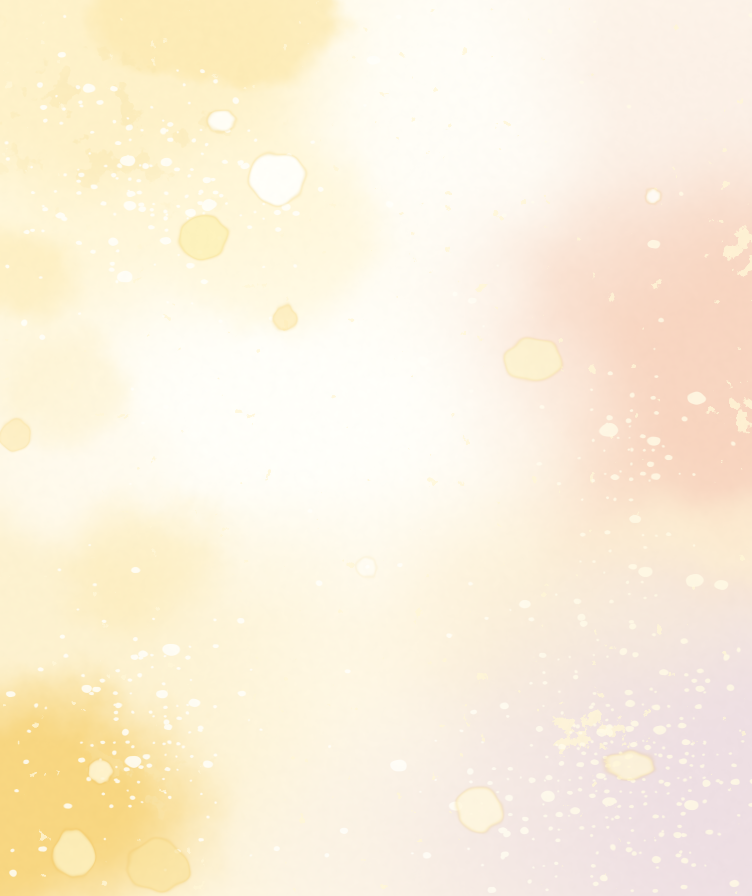
This background is drawn by a WebGL 1 fragment shader. Its source:

```glsl
precision highp float;
// Pale watercolour paper: soft elliptical washes of yellow, peach and lavender
// bleed around a white centre. Gradient noise bends their borders; hashed
// grids scatter paint specks, and a few larger drops carry a thin dried rim.
uniform vec2 u_resolution;

#define WARP 0.075
#define GRAIN 0.012
#define RIM 0.0018
#define SPECK_LAYERS 4
#define PAPER vec3(1.0, 0.982, 0.935)
#define WHITE vec3(1.0, 0.998, 0.98)
#define CREAM vec3(1.0, 0.965, 0.84)
#define YELLOW vec3(0.99, 0.915, 0.69)
#define GOLD vec3(0.97, 0.835, 0.49)
#define PEACH vec3(0.97, 0.825, 0.74)
#define BLUSH vec3(0.98, 0.925, 0.89)
#define LILAC vec3(0.93, 0.87, 0.89)

vec2 hash2(vec2 p) {
  p = vec2(dot(p, vec2(127.1, 311.7)), dot(p, vec2(269.5, 183.3)));
  return fract(sin(p) * 43758.55);
}

float gradientNoise(vec2 p) {
  vec2 i = floor(p), f = fract(p), e = vec2(1.0, 0.0);
  vec2 u = f * f * f * (f * (f * 6.0 - 15.0) + 10.0);
  float a = dot(hash2(i) * 2.0 - 1.0, f);
  float b = dot(hash2(i + e) * 2.0 - 1.0, f - e);
  float c = dot(hash2(i + e.yx) * 2.0 - 1.0, f - e.yx);
  float d = dot(hash2(i + 1.0) * 2.0 - 1.0, f - 1.0);
  return mix(mix(a, b, u.x), mix(c, d, u.x), u.y);
}

float fbm(vec2 p) {
  float sum = 0.0, amp = 0.6;
  for (int i = 0; i < 5; i++) {
    sum += amp * gradientNoise(p);
    p = mat2(1.6, 1.2, -1.2, 1.6) * p + 7.3;
    amp *= 0.5;
  }
  return sum;
}

// Gaussian weight of an elliptical area
float area(vec2 p, vec2 center, vec2 size) {
  vec2 q = (p - center) / size;
  return exp(-dot(q, q));
}

// Ellipse of pigment; softness sets how far the border bleeds
void wash(inout vec3 col, vec2 p, vec2 center, vec2 size, vec3 tint, float amount, float softness) {
  float d = length((p - center) / size);
  col = mix(col, tint, amount * (1.0 - smoothstep(1.0 - softness, 1.0 + softness, d)));
}

// Irregular drop with a thin dried rim
void drop(inout vec3 col, vec2 p, vec2 center, vec2 size, vec3 tint, float amount) {
  float r = min(size.x, size.y), px = 1.0 / u_resolution.y;
  vec2 q = (p - center) / size;
  float d = (length(q) - 1.0 + 0.28 * gradientNoise(q * 1.3 + center * 60.0)) * r;
  col = mix(col, tint, amount * (1.0 - smoothstep(-px, px, d)));
  col *= 1.0 - vec3(0.015, 0.045, 0.13) * amount * exp(-d * d / (RIM * RIM));
}

// Where specks gather
float speckDensity(vec2 p) {
  return 0.45 * area(p, vec2(0.17, 0.79), vec2(0.13, 0.09))
       + 0.50 * area(p, vec2(0.17, 0.18), vec2(0.08, 0.08))
       + 0.45 * area(p, vec2(0.71, 0.51), vec2(0.06, 0.06))
       + 0.65 * area(p, vec2(0.70, 0.13), vec2(0.13, 0.11))
       + 0.25 * area(p, vec2(0.71, 0.36), vec2(0.09, 0.06)) + 0.015;
}

float specks(vec2 p) {
  float cover = 0.0, scale = 24.0;
  for (int i = 0; i < SPECK_LAYERS; i++) {
    vec2 cell = floor(p * scale), seed = cell + float(i) * 41.0;
    vec2 pick = hash2(seed), shift = 0.3 + 0.4 * hash2(seed + 9.0);
    float r = mix(0.08, 0.26, pick.y * pick.y);
    vec2 q = fract(p * scale) - shift;
    q.y *= 1.0 + 0.5 * pick.y;
    float d = length(q) - r + 0.07 * gradientNoise(p * scale * 4.0);
    float px = scale / u_resolution.y;
    float on = step(pick.x, speckDensity((cell + 0.5) / scale));
    cover = max(cover, on * (1.0 - smoothstep(-px, px, d)));
    scale *= 1.45;
  }
  return cover;
}

void main() {
  vec2 p = gl_FragCoord.xy / u_resolution.y;
  vec2 w = p + WARP * vec2(fbm(p * 5.0), fbm(p * 5.0 + 19.0));
  float fine = fbm(p * 24.0);
  vec3 col = PAPER;

  // Broad washes
  wash(col, w, vec2(0.10, 0.85), vec2(0.34, 0.27), CREAM, 0.85, 0.55);
  wash(col, w, vec2(0.02, 0.24), vec2(0.31, 0.34), vec3(0.99, 0.94, 0.79), 0.85, 0.75);
  wash(col, w, vec2(0.84, 0.77), vec2(0.30, 0.32), BLUSH, 0.75, 0.75);
  wash(col, w, vec2(0.72, 0.33), vec2(0.26, 0.19), vec3(0.99, 0.94, 0.83), 0.85, 0.65);
  wash(col, w, vec2(0.60, 0.03), vec2(0.27, 0.15), vec3(0.97, 0.925, 0.88), 0.7, 0.75);
  wash(col, w, vec2(0.86, 0.11), vec2(0.29, 0.23), LILAC, 0.95, 0.7);
  wash(col, w, vec2(0.85, 0.59), vec2(0.27, 0.19), PEACH, 0.90, 0.60);
  wash(col, w, vec2(0.78, 0.49), vec2(0.14, 0.055), PEACH, 0.35, 0.5);
  wash(col, w, vec2(0.81, 0.405), vec2(0.12, 0.04), CREAM, 0.45, 0.6);

  // White light through the middle and top
  wash(col, w, vec2(0.31, 0.54), vec2(0.27, 0.15), WHITE, 0.95, 0.65);
  wash(col, w, vec2(0.49, 0.88), vec2(0.13, 0.20), WHITE, 0.80, 0.70);
  wash(col, w, vec2(0.07, 0.46), vec2(0.10, 0.06), PAPER, 0.70, 0.60);

  // Denser yellow stains with torn borders
  vec2 t = w + 0.025 * fine;
  wash(col, t, vec2(0.25, 0.97), vec2(0.13, 0.085), YELLOW, 0.75, 0.14);
  wash(col, t, vec2(0.11, 0.93), vec2(0.23, 0.13), YELLOW, 0.40, 0.40);
  wash(col, t, vec2(0.31, 0.74), vec2(0.11, 0.10), CREAM, 0.50, 0.30);
  wash(col, t, vec2(0.02, 0.70), vec2(0.06, 0.05), YELLOW, 0.50, 0.45);
  wash(col, t, vec2(0.06, 0.57), vec2(0.06, 0.06), YELLOW, 0.28, 0.50);
  wash(col, t, vec2(0.15, 0.37), vec2(0.08, 0.07), YELLOW, 0.45, 0.55);
  wash(col, t, vec2(0.00, 0.09), vec2(0.19, 0.13), GOLD, 0.95, 0.45);

  // Granular blooms and dry flecks
  float bloom = area(p, vec2(0.12, 0.87), vec2(0.15, 0.10)) + area(p, vec2(0.17, 0.13), vec2(0.07, 0.06));
  col = mix(col, YELLOW * 0.985, 0.5 * smoothstep(0.10, 0.15, fine + 0.18 * bloom - 0.15) * min(bloom, 1.0));
  float flecks = area(p, vec2(0.83, 0.72), vec2(0.025, 0.03)) + area(p, vec2(0.83, 0.54), vec2(0.03, 0.035))
               + area(p, vec2(0.66, 0.185), vec2(0.05, 0.035));
  col = mix(col, CREAM, 0.8 * smoothstep(0.0, 0.05, fbm(p * 55.0) + 0.35 * flecks - 0.28));

  // Specks and larger drops
  col = mix(col, mix(WHITE, CREAM, 0.6 * smoothstep(0.4, 0.75, p.x)), 0.85 * specks(p));
  drop(col, p, vec2(0.309, 0.801), vec2(0.031, 0.029), WHITE, 0.95);
  drop(col, p, vec2(0.247, 0.865), vec2(0.015, 0.012), WHITE, 0.90);
  drop(col, p, vec2(0.226, 0.735), vec2(0.027, 0.025), vec3(0.99, 0.945, 0.72), 0.85);
  drop(col, p, vec2(0.595, 0.598), vec2(0.031, 0.024), vec3(0.99, 0.955, 0.79), 0.70);
  drop(col, p, vec2(0.409, 0.367), vec2(0.011), WHITE, 0.45);
  drop(col, p, vec2(0.729, 0.781), vec2(0.008), WHITE, 0.80);
  drop(col, p, vec2(0.112, 0.139), vec2(0.013), CREAM, 0.85);
  drop(col, p, vec2(0.083, 0.047), vec2(0.023, 0.026), vec3(0.99, 0.94, 0.75), 0.85);
  drop(col, p, vec2(0.177, 0.034), vec2(0.034, 0.028), vec3(0.98, 0.89, 0.62), 0.75);
  drop(col, p, vec2(0.535, 0.097), vec2(0.025, 0.024), vec3(1.0, 0.97, 0.87), 0.80);
  drop(col, p, vec2(0.703, 0.146), vec2(0.027, 0.015), CREAM, 0.75);
  drop(col, p, vec2(0.318, 0.645), vec2(0.013, 0.014), YELLOW, 0.65);
  drop(col, p, vec2(0.017, 0.515), vec2(0.018), YELLOW, 0.60);

  // Paper grain
  col += GRAIN * fbm(p * 90.0);
  gl_FragColor = vec4(clamp(col, 0.0, 1.0), 1.0);
}
```
